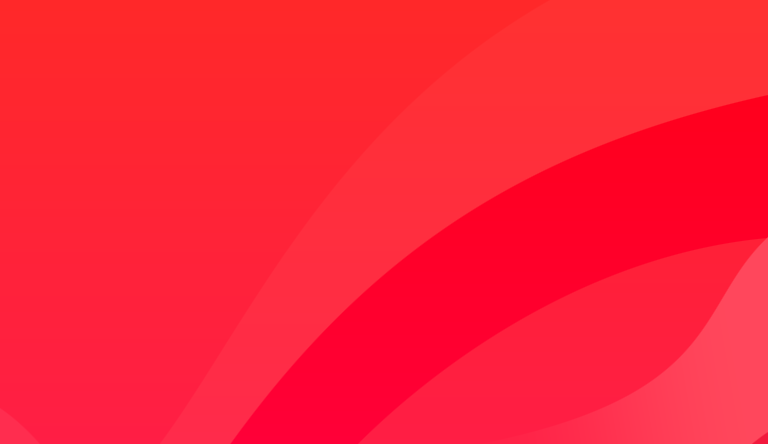
Give the GLSL for this background, as a Shadertoy shader.

```glsl
// Red background of layered, sweeping waves under a soft vertical gradient.
// Every wave is the area below a cubic Bezier edge; the layers are painted
// from back to front with antialiased coverage, in 0..1 canvas units.

float bezier(float a, float b, float c, float d, float t) {
    float s = 1.0 - t;
    return s * s * s * a + 3.0 * s * s * t * b + 3.0 * s * t * t * c + t * t * t * d;
}

// Height of a curve at x, found by bisection (x must grow along the curve).
float curveHeight(float x, vec2 a, vec2 b, vec2 c, vec2 d) {
    float low = 0.0, high = 1.0;
    for (int i = 0; i < 18; i++) {
        float mid = 0.5 * (low + high);
        if (bezier(a.x, b.x, c.x, d.x, mid) < x) low = mid;
        else high = mid;
    }
    return bezier(a.y, b.y, c.y, d.y, 0.5 * (low + high));
}

// Coverage of the area below a curve.
float below(vec2 p, vec2 a, vec2 b, vec2 c, vec2 d) {
    float gap = curveHeight(p.x, a, b, c, d) - p.y;
    return clamp(gap / max(fwidth(gap), 1e-5) + 0.5, 0.0, 1.0);
}

void mainImage(out vec4 fragColor, in vec2 fragCoord) {
    vec2 p = fragCoord / iResolution.xy;

    // Layer colours: warm red above, pinker red below
    vec3 backdrop = mix(vec3(1.0, 0.118, 0.270), vec3(1.0, 0.158, 0.160), p.y);
    vec3 paleBand = mix(vec3(1.0, 0.168, 0.295), vec3(1.0, 0.192, 0.192), p.y);
    vec3 deepBand = mix(vec3(1.0, 0.0, 0.220), vec3(1.0, 0.0, 0.110), p.y / 0.8);
    vec3 lens = mix(vec3(1.0, 0.118, 0.270), vec3(1.0, 0.125, 0.215), p.y / 0.46);
    float sheen = smoothstep(0.62, 1.0, p.x + 0.1 * p.y);
    vec3 cornerGlow = mix(vec3(1.0, 0.130, 0.275), vec3(1.0, 0.280, 0.360), sheen);

    // Sweeping bands, from the upper left to the lower right
    float paleMask = below(p, vec2(0.208, 0.0), vec2(0.319, 0.257),
                              vec2(0.430, 0.718), vec2(0.716, 1.0));
    float deepMask = below(p, vec2(0.300, 0.0), vec2(0.482, 0.437),
                              vec2(0.690, 0.667), vec2(1.0, 0.786));
    float lensMask = below(p, vec2(0.466, 0.0), vec2(0.573, 0.185),
                              vec2(0.768, 0.428), vec2(1.0, 0.464));
    float glowMask = below(p, vec2(0.625, 0.0), vec2(0.944, 0.110),
                              vec2(0.905, 0.313), vec2(1.0, 0.466));

    // Small slivers in the two lower corners
    float leftMask = below(p, vec2(0.0, 0.081), vec2(0.018, 0.060),
                              vec2(0.035, 0.033), vec2(0.052, 0.0));
    float rightMask = below(p, vec2(0.979, 0.0), vec2(0.986, 0.010),
                               vec2(0.993, 0.019), vec2(1.0, 0.027));

    // Paint from back to front
    vec3 color = mix(backdrop, paleBand, paleMask);
    color = mix(color, deepBand, deepMask);
    color = mix(color, lens, lensMask);
    color = mix(color, cornerGlow, glowMask);
    color = mix(color, vec3(1.0, 0.175, 0.310), leftMask);
    color = mix(color, vec3(0.95, 0.100, 0.240), rightMask);

    fragColor = vec4(color, 1.0);
}
```
